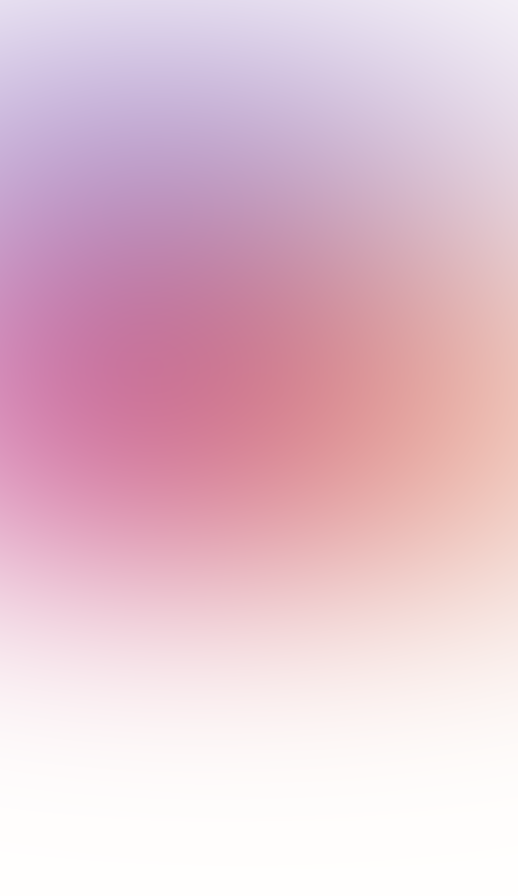
Give the GLSL for this background, as a Shadertoy shader.

```glsl
// Soft blurred glow on pale paper: violet above, magenta left, coral right, blush below.
// Each glow is an elliptical Gaussian of ink; the ink densities add up and
// absorb light from the paper exponentially, so overlaps blend smoothly.

const vec3 PAPER = vec3(1.0, 0.996, 0.992);

// Ink densities: how strongly each glow absorbs red, green and blue
const vec3 VIOLET_INK  = vec3(0.25, 0.31, 0.12);
const vec3 MAGENTA_INK = vec3(0.13, 0.53, 0.22);
const vec3 CORAL_INK   = vec3(0.05, 0.28, 0.40);
const vec3 BLUSH_INK   = vec3(0.03, 0.055, 0.045);

// Centres and spreads, as fractions of the canvas
const vec2 VIOLET_CENTRE  = vec2(0.293, 0.818);
const vec2 VIOLET_SPREAD  = vec2(0.518, 0.150);
const vec2 MAGENTA_CENTRE = vec2(0.191, 0.564);
const vec2 MAGENTA_SPREAD = vec2(0.349, 0.146);
const vec2 CORAL_CENTRE   = vec2(0.676, 0.557);
const vec2 CORAL_SPREAD   = vec2(0.405, 0.156);
const vec2 BLUSH_CENTRE   = vec2(0.450, 0.375);
const vec2 BLUSH_SPREAD   = vec2(0.680, 0.111);

// Elliptical Gaussian, 1 at its centre
float glow(vec2 uv, vec2 centre, vec2 spread) {
    vec2 d = (uv - centre) / spread;
    return exp(-0.5 * dot(d, d));
}

void mainImage(out vec4 fragColor, in vec2 fragCoord) {
    vec2 uv = fragCoord / iResolution.xy;

    // Sum the overlapping inks
    vec3 density = VIOLET_INK * glow(uv, VIOLET_CENTRE, VIOLET_SPREAD);
    density += MAGENTA_INK * glow(uv, MAGENTA_CENTRE, MAGENTA_SPREAD);
    density += CORAL_INK * glow(uv, CORAL_CENTRE, CORAL_SPREAD);
    density += BLUSH_INK * glow(uv, BLUSH_CENTRE, BLUSH_SPREAD);

    // Light left after passing through the ink
    fragColor = vec4(PAPER * exp(-density), 1.0);
}
```
